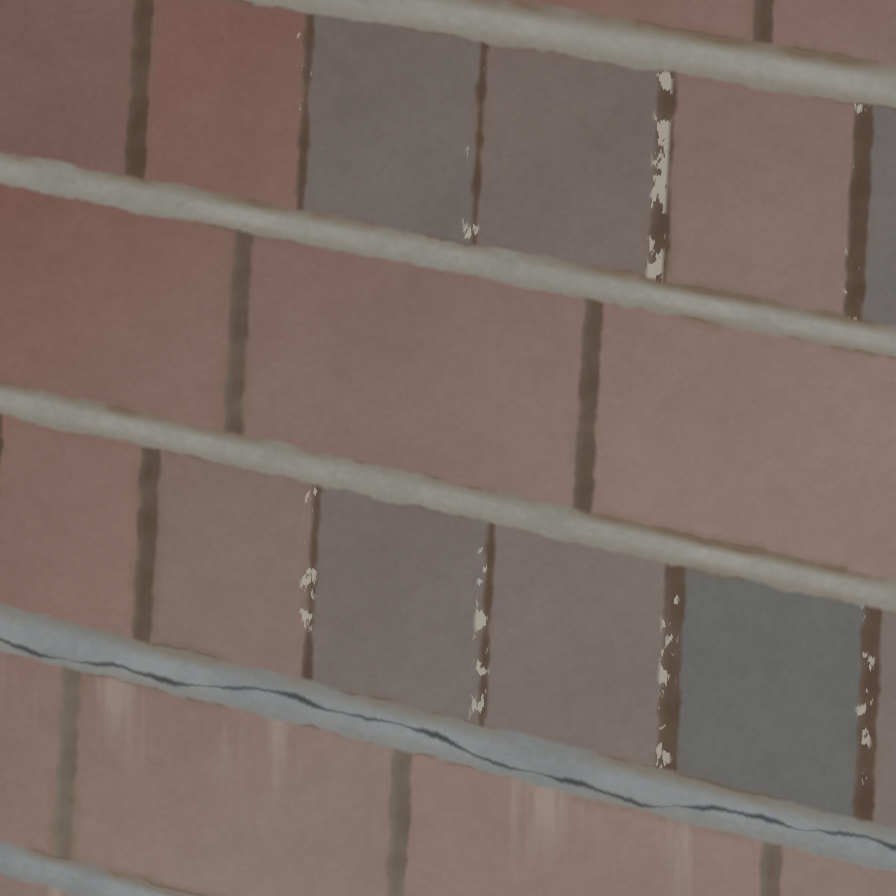
A WebGL 2 fragment shader for this texture:

```glsl
#version 300 es
precision highp float;
uniform vec2 u_resolution;
out vec4 outColor;

// Wall layout, in canvas units with y pointing down
const vec2 BED_START = vec2(-0.069, 0.167);   // first bed: height at left, slope
const vec2 COURSE = vec2(0.2565, 0.0275);     // course height at left, growth to the right
const vec2 HEADER_RATE = vec2(5.55, 0.71);    // headers per unit, perspective slowdown
const float HEADER_START = 0.156;
const float JOINT_SLANT = 0.014;
const float BED_HALF = 0.0185;
const float WIDE_BED_EXTRA = 0.007;
const float JOINT_HALF = 0.0105;
const float EDGE_WOBBLE = 0.0030;
const float SOFTNESS = 0.0032;

const vec3 DARK_RED = vec3(0.465, 0.345, 0.315);
const vec3 PALE_RED = vec3(0.540, 0.460, 0.425);
const vec3 SOOT_GREY = vec3(0.400, 0.398, 0.392);
const vec3 MORTAR = vec3(0.555, 0.548, 0.520);
const vec3 BLUE_MORTAR = vec3(0.515, 0.530, 0.530);
const vec3 RUST = vec3(0.435, 0.375, 0.310);
const vec3 JOINT_DARK = vec3(0.340, 0.275, 0.230);
const vec3 JOINT_PALE = vec3(0.450, 0.415, 0.370);
const vec3 LIME = vec3(0.67, 0.65, 0.60);
const vec3 CRACK = vec3(0.25, 0.26, 0.26);

// Soot on the headers, left to right, for the two header courses
const float SOOT[12] = float[12](0.15, 0.0, 0.70, 0.55, 0.1, 0.8,
                                 0.0, 0.22, 0.62, 0.5, 1.0, 0.5);

float hash(vec2 p) {
  vec3 q = fract(p.xyx * vec3(0.1031, 0.1030, 0.0973));
  q += dot(q, q.yzx + 33.33);
  return fract((q.x + q.y) * q.z);
}

// Cellular noise: distance to the nearest point, and that cell's random value
vec2 cells(vec2 p) {
  vec2 base = floor(p), best = vec2(9.0, 0.0);
  for (int j = -1; j <= 1; j++)
    for (int i = -1; i <= 1; i++) {
      vec2 cell = base + vec2(i, j);
      float r = hash(cell);
      float d = distance(p, cell + vec2(r, hash(cell + 57.0)));
      if (d < best.x) best = vec2(d, r);
    }
  return best;
}

// Layered sines, roughly -1 to 1
float ripple(vec2 p) {
  float sum = 0.0, amp = 0.5;
  for (int i = 0; i < 4; i++) {
    sum += amp * sin(p.x + 1.7 * sin(p.y)) * cos(p.y * 0.9 + sin(p.x * 0.7));
    p = mat2(1.6, 1.2, -1.2, 1.6) * p + 2.3;
    amp *= 0.6;
  }
  return sum;
}

// Soft coverage of the region where d is negative
float cover(float d) {
  float w = max(SOFTNESS, 0.7 / u_resolution.y);
  return 1.0 - smoothstep(-w, w, d);
}

void main() {
  vec2 p = gl_FragCoord.xy / u_resolution;
  p.y = 1.0 - p.y;
  float wobble = ripple(p * 58.0);
  float patches = ripple(p * 24.0 + 7.0);
  float cloud = ripple(p * 11.0 + 4.0);
  float grain = cells(p * 150.0).y - 0.5;
  float ragged = EDGE_WOBBLE * (wobble + 0.8 * patches);

  // Beds fan out to the right
  float height = COURSE.x + COURSE.y * p.x;
  float v = (p.y - BED_START.x - BED_START.y * p.x) / height;
  float row = floor(v), bed = floor(v + 0.5);
  float bedSide = (v - bed) * height;
  float bedHalf = BED_HALF + WIDE_BED_EXTRA * step(mod(bed, 3.0), 0.5);
  float bedDist = abs(bedSide) - bedHalf + ragged;

  // Header and stretcher courses alternate
  bool header = mod(row, 2.0) < 0.5;
  bool upper = mod(row, 4.0) < 1.5;
  float t = p.x - HEADER_START + JOINT_SLANT * (v - row - 0.5);
  float k = t * (HEADER_RATE.x - HEADER_RATE.y * t);
  float span = header ? 1.0 : 2.0;
  float shift = header ? (upper ? 0.0 : 0.04) : (upper ? 0.6 : 1.54);
  float c = (k - shift) / span;
  float brickId = floor(c), jointId = floor(c + 0.5);
  float pitch = span / (HEADER_RATE.x - 2.0 * HEADER_RATE.y * t);
  float jointHalf = JOINT_HALF * (header && abs(jointId - 1.5) < 1.0 ? 0.4 : 1.0);
  float jointSide = (c - jointId) * pitch;
  float jointDist = abs(jointSide) - jointHalf + 0.8 * ragged;

  // Bricks: redder at the upper left, paler lower right, some sooty
  float pale = clamp(0.75 * p.x + 1.1 * p.y - 0.25, 0.0, 1.0);
  int sootIndex = clamp(int(brickId) + 1, 0, 5) + (upper ? 0 : 6);
  float soot = header ? SOOT[sootIndex] : 0.1 * hash(vec2(brickId, row) + 9.0);
  vec3 brick = mix(mix(DARK_RED, PALE_RED, pow(pale, 0.8)), SOOT_GREY, soot);
  brick += 0.014 * cloud + 0.012 * grain + 0.008 * wobble;
  float stained = smoothstep(-0.1, 0.6, cloud + 0.5 * patches);
  brick = mix(brick, RUST, 0.45 * stained * cover((min(bedDist, jointDist) - 0.007) * 0.5));
  float streak = smoothstep(0.1, 0.8, ripple(vec2(p.x * 42.0, p.y * 5.0)));
  float bloom = step(2.5, row) * (1.0 - smoothstep(0.1, 0.6, v - row));
  brick = mix(brick, LIME, 0.35 * streak * bloom);

  // Bed mortar, rusty towards its upper edge
  float lowBed = step(2.5, bed);
  vec3 mortar = mix(MORTAR, BLUE_MORTAR, lowBed) + 0.035 * cloud + 0.025 * patches + 0.02 * grain;
  float edge = smoothstep(0.15, 1.0, abs(bedSide) / bedHalf);
  float rust = edge * (bedSide < 0.0 ? 1.0 : 0.45) * (0.75 + 0.8 * cloud + 0.4 * patches);
  mortar = mix(mortar, RUST, clamp(rust, 0.0, 0.95) * (1.0 - 0.4 * lowBed));

  // Wandering, broken crack along the low bed
  float path = 0.006 + 0.010 * sin(11.0 * p.x + 0.6) + 0.004 * sin(37.0 * p.x)
             + 0.003 * ripple(vec2(p.x * 70.0, 1.0));
  float gape = 0.0012 + 0.0022 * sin(23.0 * p.x) * sin(61.0 * p.x);
  float crack = cover(abs(bedSide - path) - gape) * step(abs(bed - 3.0), 0.5);
  mortar = mix(mortar, CRACK, 0.9 * crack);

  // Upright joints, darker on one side
  float weather = row > 2.5 ? 0.75 : 0.3 * hash(vec2(jointId, row));
  weather += 0.25 * patches + 0.25 * smoothstep(0.0, 1.0, -jointSide / jointHalf);
  vec3 joint = mix(JOINT_DARK, JOINT_PALE, clamp(weather, 0.0, 1.0)) + 0.02 * wobble;
  vec3 color = mix(mix(brick, joint, cover(jointDist)), mortar, cover(bedDist));

  // Broken shadow line where mortar meets brick
  float broken = smoothstep(0.0, 0.5, patches + 0.4 * cloud);
  color = mix(color, JOINT_DARK, 0.5 * broken * cover(abs(bedDist - 0.001) - 0.0005));

  // Torn lime smears beside the headers
  float limeAmount = header && jointId > 0.5 ? (abs(jointId - 3.0) < 0.5 ? 0.5 : 0.1) : 0.0;
  float tear = ripple(p * vec2(130.0, 75.0) + 3.0) + 0.6 * patches + limeAmount - 0.55;
  float smear = smoothstep(0.0, 0.25, tear) * step(0.05, limeAmount);
  float smearBand = cover(abs(jointSide + 0.004) - 0.009) * (1.0 - cover(bedDist));
  color = mix(color, LIME, 0.85 * smear * smearBand);

  outColor = vec4(clamp(color, 0.0, 1.0), 1.0);
}
```
